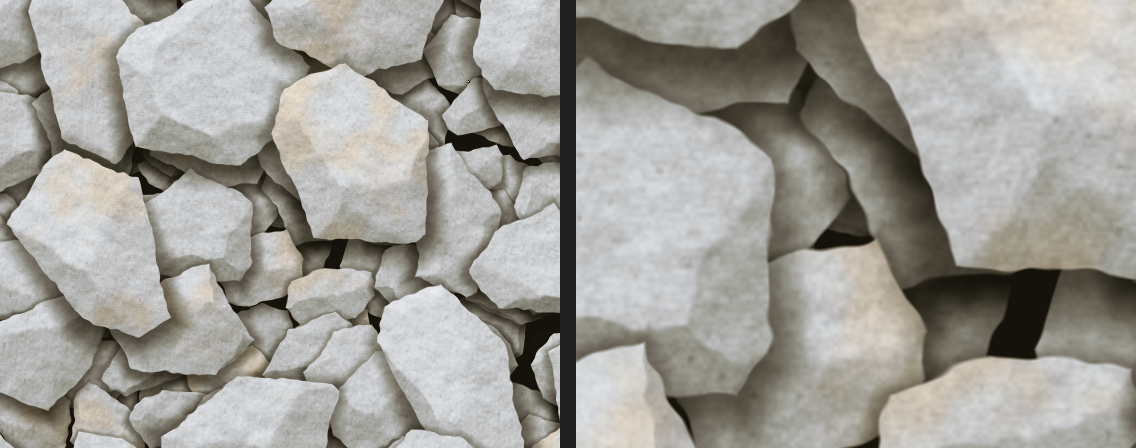
Left, the full canvas; right, a detail of the centre.
Reproduce this texture procedurally as a WebGL 1 fragment shader.

```glsl
precision highp float;
// A heap of pale, angular quarry stones with a few dark gaps between them.
// Four jittered grids of faceted convex stones are painted back to front;
// each stone shades what lies under it, and a tone ramp gives the colour.

uniform vec2 u_resolution;

const vec3 GAP = vec3(0.08, 0.07, 0.04);
const vec3 DEEP_SHADE = vec3(0.28, 0.26, 0.21);
const vec3 SHADE = vec3(0.46, 0.44, 0.39);
const vec3 DULL_STONE = vec3(0.60, 0.60, 0.56);
const vec3 STONE = vec3(0.71, 0.71, 0.71);
const vec3 LIT_STONE = vec3(0.82, 0.83, 0.84);
const vec3 OCHRE_TINT = vec3(1.04, 0.94, 0.80);
const vec3 LIGHT = vec3(-0.25, 0.74, 0.62);
const float TAU = 6.28319;

float hash(vec2 p) {
  return fract(sin(dot(p, vec2(127.1, 311.7))) * 43758.5);
}

float noise(vec2 p) {
  vec2 cell = floor(p);
  vec2 f = fract(p);
  f = f * f * (3.0 - 2.0 * f);
  float low = mix(hash(cell), hash(cell + vec2(1.0, 0.0)), f.x);
  float high = mix(hash(cell + vec2(0.0, 1.0)), hash(cell + 1.0), f.x);
  return mix(low, high, f.y);
}

float fbm(vec2 p) {
  float sum = 0.0;
  float weight = 0.53;
  for (int i = 0; i < 4; i++) {
    sum += weight * noise(p);
    p = mat2(1.6, 1.2, -1.2, 1.6) * p + 7.3;
    weight *= 0.5;
  }
  return sum;
}

// Chipped relief, mottling, fine grain and small pits, centred on zero.
float stoneTexture(vec2 p) {
  float rough = fbm(p * 26.0);
  float relief = rough - fbm(p * 26.0 + LIGHT.xy * 0.2);
  float grain = noise(p * 170.0) + noise(p * 310.0) - 1.0;
  float pits = smoothstep(0.84, 0.97, noise(p * 85.0));
  return 0.36 * relief + 0.08 * (rough - 0.5) + 0.05 * grain - 0.06 * pits;
}

// Lays one stone over a surface of (tone, stain); q is in grid cells.
vec2 addStone(vec2 surface, vec2 q, vec2 p, vec2 seed, float cellSize, float dim) {
  float halfLength = mix(0.52, 0.68, hash(seed + 0.3));
  float halfWidth = mix(0.34, 0.47, hash(seed + 0.7));
  float lean = -0.3 + 2.2 * (hash(seed + 1.1) - 0.5);

  // The top face, then side facets cut by half planes around an ellipse.
  vec2 tilt = vec2(hash(seed + 1.7), hash(seed + 2.3)) - vec2(0.5, 0.65);
  tilt *= 0.7;
  float topHeight = 0.15 + dot(tilt, q);
  vec3 normal = vec3(-tilt, 1.0) * exp(-150.0 * max(topHeight, -0.15));
  float edge = -1.0;
  for (int i = 0; i < 7; i++) {
    vec2 key = seed + vec2(float(i) * 3.7, 5.1);
    float angle = (float(i) + 0.6 * hash(key)) * TAU / 7.0 + lean;
    vec2 outward = vec2(cos(angle), sin(angle));
    vec2 axes = vec2(halfLength * cos(angle - lean), halfWidth * sin(angle - lean));
    float reach = length(axes) * mix(0.78, 1.08, hash(key + 0.9));
    float outside = dot(outward, q) - reach;
    float steepness = hash(key + 2.9);
    float slope = mix(0.4, 2.4, steepness * steepness);
    float weight = exp(-150.0 * max(-slope * outside, -0.15));
    normal += normalize(vec3(outward * slope, 1.0)) * weight;
    edge = max(edge, outside);
  }

  // Contact shadow, wider beneath the stone than above it.
  float beneath = 0.5 - 0.5 * q.y / (length(q) + 0.001);
  float shadow = 1.0 - smoothstep(0.0, mix(0.05, 0.20, beneath), edge);
  surface.x *= 1.0 - mix(0.25, 0.62, beneath) * shadow;

  float softness = 0.0018 / cellSize;
  if (edge < softness) {
    vec2 grainPoint = p + 9.0 * vec2(hash(seed + 4.1), hash(seed + 4.7));
    float tone = 0.635 + 0.25 * dot(normalize(normal), LIGHT);
    tone += 0.07 * (hash(seed + 3.3) - 0.5) + stoneTexture(grainPoint) - dim;
    float stained = step(0.65, hash(seed + 6.1));
    float stain = stained * smoothstep(0.46, 0.74, fbm(grainPoint * 9.0));
    float cover = 1.0 - smoothstep(-softness, softness, edge);
    surface = mix(surface, vec2(tone, stain), cover);
  }
  return surface;
}

float ramp(float from, float to, float x) {
  return clamp((x - from) / (to - from), 0.0, 1.0);
}

vec3 toneColour(float tone) {
  vec3 colour = mix(GAP, DEEP_SHADE, ramp(0.08, 0.27, tone));
  colour = mix(colour, SHADE, ramp(0.27, 0.45, tone));
  colour = mix(colour, DULL_STONE, ramp(0.45, 0.60, tone));
  colour = mix(colour, STONE, ramp(0.60, 0.71, tone));
  colour = mix(colour, LIT_STONE, ramp(0.71, 0.83, tone));
  return colour + 0.7 * clamp(tone - 0.83, 0.0, 0.12);
}

void main() {
  vec2 p = gl_FragCoord.xy / u_resolution.y;
  // Small warps make the broken edges uneven.
  vec2 coarse = vec2(noise(p * 19.0), noise(p * 19.0 + 40.0)) - 0.5;
  vec2 fine = vec2(noise(p * 65.0), noise(p * 65.0 + 80.0)) - 0.5;
  vec2 warped = p + 0.015 * coarse + 0.006 * fine;

  vec2 surface = vec2(0.09, 0.0);
  for (int layer = 0; layer < 4; layer++) {
    float depth = float(layer);
    // The two rear layers share one size, so that they close most gaps.
    float growth = max(depth - 1.0, 0.0);
    float cellSize = 0.175 * pow(1.48, growth);
    vec2 grid = warped / cellSize + depth * 13.37;
    for (int row = 0; row < 3; row++) {
      for (int column = 0; column < 3; column++) {
        vec2 id = floor(grid) + vec2(float(column) - 1.0, 1.0 - float(row));
        vec2 seed = id + depth * 57.0;
        vec2 jitter = vec2(hash(seed + 8.3), hash(seed + 9.7)) - 0.5;
        vec2 q = grid - id - 0.5 - 0.7 * jitter;
        if (hash(seed + 11.9) < 1.0 - 0.17 * growth) {
          surface = addStone(surface, q, p, seed, cellSize, 0.035 * (3.0 - depth));
        }
      }
    }
  }
  vec3 colour = toneColour(surface.x);
  gl_FragColor = vec4(colour * mix(vec3(1.0), OCHRE_TINT, 0.6 * surface.y), 1.0);
}
```
